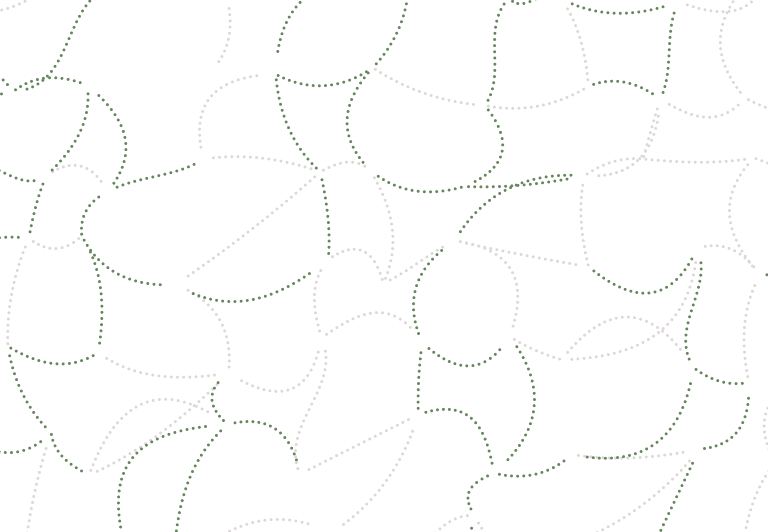
Give the GLSL for this pattern, as a WebGL 1 fragment shader.

```glsl
precision highp float;
// Dotted curves in sage green and pale rose grey, scattered on white.
// Points of a jittered lattice are joined by bent cubic strands, and
// evenly spaced round dots are laid by stepping along each strand.
uniform vec2 u_resolution;

const vec3 SAGE = vec3(0.40, 0.53, 0.37);
const vec3 ROSE_GREY = vec3(0.87, 0.845, 0.845);
const float CELL = 0.122;    // lattice cell as a share of the canvas width
const float SPACING = 0.066; // distance between dots, in cells
const float RADIUS = 0.0155; // dot radius, in cells

float hash(vec2 p, float seed) {
  vec3 q = fract(vec3(p.xyx + seed * 7.31) * vec3(0.1031, 0.1030, 0.0973));
  q += dot(q, q.yzx + 33.33);
  return fract((q.x + q.y) * q.z);
}

vec2 latticePoint(vec2 cell) {
  return cell + 0.5 + 0.72 * (vec2(hash(cell, 1.0), hash(cell, 2.0)) - 0.5);
}

// Distance from p to the nearest dot on the strand from a to b.
float dottedStrand(vec2 p, vec2 a, vec2 b, vec2 id, float seed) {
  vec2 chord = b - a;
  if (length(p - 0.5 * (a + b)) > 0.65 * length(chord) + 0.05) return 1.0;

  // Mostly one-sided bows, some of them S-shaped
  vec2 normal = vec2(-chord.y, chord.x);
  float bow = 0.9 * (hash(id, seed + 1.0) - 0.5);
  float flip = hash(id, seed + 2.0) < 0.15 ? -1.0 : 1.0;
  vec2 c1 = a + chord * 0.33 + normal * bow * (0.6 + 0.7 * hash(id, seed + 3.0));
  vec2 c2 = a + chord * 0.67 + normal * bow * flip * (0.6 + 0.7 * hash(id, seed + 4.0));

  float nearest = 1.0;
  float t = 0.02 + 0.09 * hash(id, seed + 5.0);
  float tEnd = 0.98 - 0.09 * hash(id, seed + 6.0);
  for (int i = 0; i < 42; i++) {
    if (t > tEnd) break;
    float s = 1.0 - t;
    vec2 dotCentre = s * s * s * a + 3.0 * s * t * (s * c1 + t * c2) + t * t * t * b;
    nearest = min(nearest, length(p - dotCentre));
    vec2 velocity = 3.0 * (s * s * (c1 - a) + 2.0 * s * t * (c2 - c1) + t * t * (b - c2));
    t += SPACING / max(length(velocity), 0.15);
  }
  return nearest;
}

void main() {
  vec2 p = gl_FragCoord.xy / u_resolution.x / CELL + vec2(13.3, 27.6);
  float blur = 0.6 / (u_resolution.x * CELL);
  vec2 home = floor(p);
  float sageDist = 1.0;
  float roseDist = 1.0;

  for (int y = -2; y <= 1; y++) {
    for (int x = -2; x <= 1; x++) {
      vec2 id = home + vec2(float(x), float(y));
      vec2 start = latticePoint(id);

      // One strand runs sideways, one runs upwards or diagonally
      for (int k = 0; k < 2; k++) {
        float seed = 10.0 + 10.0 * float(k);
        if (hash(id, seed) > 0.88) continue;
        vec2 stepTo = vec2(1.0, 0.0);
        if (k == 1) stepTo = vec2(step(0.6, hash(id, 3.0)), 1.0);
        float d = dottedStrand(p, start, latticePoint(id + stepTo), id, seed);
        if (hash(id, seed + 7.0) < 0.51) sageDist = min(sageDist, d);
        else roseDist = min(roseDist, d);
      }
    }
  }

  // Green dots lie over the pale ones
  vec3 colour = vec3(1.0);
  colour = mix(ROSE_GREY, colour, smoothstep(RADIUS - blur, RADIUS + blur, roseDist));
  colour = mix(SAGE, colour, smoothstep(RADIUS - blur, RADIUS + blur, sageDist));
  gl_FragColor = vec4(colour, 1.0);
}
```
